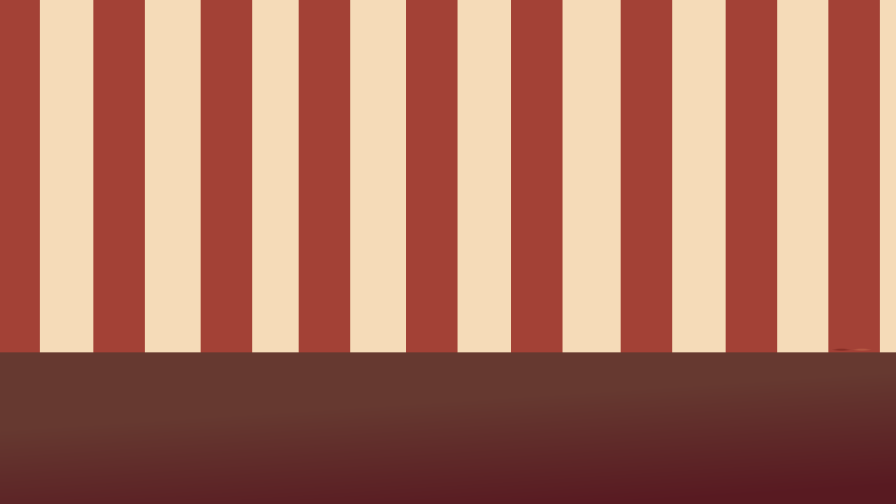
A WebGL 1 fragment shader for this background:

```glsl
precision highp float;

uniform vec2 u_resolution;

const vec3 RED = vec3(0.64, 0.255, 0.212);
const vec3 CREAM = vec3(0.96, 0.86, 0.72);
const vec3 FLOOR_BROWN = vec3(0.40, 0.225, 0.19);
const vec3 FLOOR_WINE = vec3(0.345, 0.10, 0.13);
const vec3 MARK_DARK = vec3(0.50, 0.16, 0.13);
const vec3 MARK_LIGHT = vec3(0.73, 0.36, 0.27);

const float STRIPE_COUNT = 8.5333;
const float STRIPE_SHIFT = 0.1111;
const float STRIPE_WIDTH = 0.4907;
const float FLOOR_TOP = 0.3009;

// Antialiased step, one pixel wide
float edge(float at, float x, float pixel) {
  return clamp((x - at) / pixel + 0.5, 0.0, 1.0);
}

// Uneven spacing of the stripes, repeating every nine
float stripeDrift(float index) {
  float t = index * 6.28319 / 9.0;
  return 0.0186 * cos(t + 0.76) - 0.0192 * cos(2.0 * t + 0.73)
       - 0.0049 * cos(3.0 * t) + 0.0153 * cos(4.0 * t + 1.0) - 0.0024;
}

// Coverage of the red stripes
float stripes(float x, float pixel) {
  float position = x * STRIPE_COUNT + STRIPE_SHIFT;
  float index = floor(position + 0.1);
  float local = position - index - stripeDrift(index);
  float width = pixel * STRIPE_COUNT;
  return edge(0.0, local, width) - edge(STRIPE_WIDTH, local, width);
}

// Floor darkens toward the lower right
vec3 floorColor(vec2 uv) {
  float depth = 1.0 - uv.y + 0.1156 * uv.x;
  return mix(FLOOR_BROWN, FLOOR_WINE, clamp((depth - 0.85) / 0.23, 0.0, 1.0));
}

// Coverage of a thin flat ellipse
float ellipse(vec2 uv, vec2 center, vec2 radius, float pixel) {
  float distance = (length((uv - center) / radius) - 1.0) * radius.y;
  return 1.0 - edge(0.0, distance, pixel);
}

void main() {
  vec2 uv = gl_FragCoord.xy / u_resolution;
  vec2 pixel = 1.0 / u_resolution;

  // Striped wall
  vec3 color = mix(CREAM, RED, stripes(uv.x, pixel.x));

  // Small marks above the floor
  vec2 markRadius = vec2(0.0075, 0.002);
  float darkMark = ellipse(uv, vec2(0.939, 0.3062), markRadius, pixel.y);
  float lightMark = ellipse(uv, vec2(0.962, 0.3062), markRadius, pixel.y);
  color = mix(color, MARK_DARK, 0.8 * darkMark);
  color = mix(color, MARK_LIGHT, 0.8 * lightMark);

  // Floor
  color = mix(floorColor(uv), color, edge(FLOOR_TOP, uv.y, pixel.y));

  gl_FragColor = vec4(color, 1.0);
}
```
